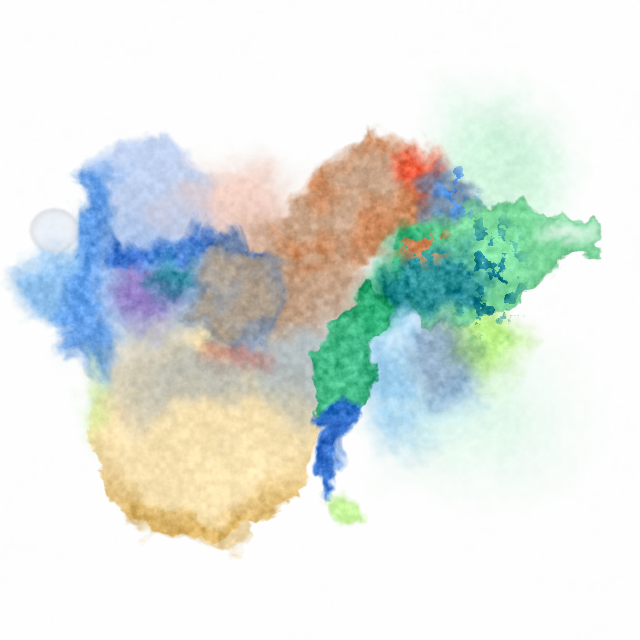
This background is drawn by a WebGL 2 fragment shader. Its source:

```glsl
#version 300 es
precision highp float;
uniform vec2 u_resolution;
out vec4 outColor;

const vec3 PAPER = vec3(0.992, 0.995, 0.992);
const vec3 LILAC = vec3(0.71, 0.79, 0.93);
const vec3 SKY = vec3(0.64, 0.83, 0.95);
const vec3 BLUE = vec3(0.32, 0.57, 0.88);
const vec3 COBALT = vec3(0.13, 0.38, 0.77);
const vec3 PURPLE = vec3(0.51, 0.39, 0.69);
const vec3 PEACH = vec3(0.94, 0.79, 0.73);
const vec3 CREAM = vec3(0.98, 0.89, 0.69);
const vec3 OCHRE = vec3(0.84, 0.68, 0.37);
const vec3 TAUPE = vec3(0.69, 0.63, 0.56);
const vec3 SLATE = vec3(0.40, 0.50, 0.64);
const vec3 RUST = vec3(0.82, 0.53, 0.34);
const vec3 RED = vec3(0.94, 0.34, 0.22);
const vec3 MINT = vec3(0.75, 0.95, 0.82);
const vec3 GREEN = vec3(0.45, 0.85, 0.59);
const vec3 EMERALD = vec3(0.18, 0.70, 0.47);
const vec3 TEAL = vec3(0.08, 0.48, 0.55);
const vec3 LIME = vec3(0.66, 0.90, 0.42);

float hash(vec2 p) {
  p = fract(p * vec2(0.1031, 0.1137));
  p += dot(p, p.yx + 33.33);
  return fract((p.x + p.y) * p.x * 37.0);
}

float noise(vec2 p) {
  vec2 i = floor(p), f = fract(p);
  f = f * f * (3.0 - 2.0 * f);
  vec2 e = vec2(0, 1);
  return mix(mix(hash(i), hash(i + e.yx), f.x), mix(hash(i + e), hash(i + e.yy), f.x), f.y);
}

float fbm(vec2 p) {
  float sum = 0.0, gain = 0.5;
  for (int i = 0; i < 5; i++) {
    sum += gain * noise(p);
    p = mat2(1.6, 1.2, -1.2, 1.6) * p + 17.0;
    gain *= 0.5;
  }
  return sum;
}

vec2 warp(vec2 p, float scale, float amount) {
  return p + amount * (vec2(fbm(p * scale + 40.0), fbm(p * scale + 90.0)) - 0.48);
}

// Approximate distance to an ellipse
float blot(vec2 p, vec2 center, vec2 radii) {
  return (length((p - center) / radii) - 1.0) * min(radii.x, radii.y);
}

// Distance to a tapered stroke
float stroke(vec2 p, vec2 a, vec2 b, float ra, float rb) {
  vec2 d = b - a;
  float t = clamp(dot(p - a, d) / dot(d, d), 0.0, 1.0);
  return length(p - a - d * t) - mix(ra, rb, t);
}

vec3 wash(vec3 base, vec3 pigment, float d, float soft, float amount) {
  return mix(base, pigment, amount * (1.0 - smoothstep(-soft, soft, d)));
}

// Crisp wash whose pigment gathers at the drying edge
vec3 pool(vec3 base, vec3 pigment, float d, float amount) {
  return wash(base, pigment * (1.0 - 0.14 * exp(-abs(d) * 180.0)), d, 0.004, amount);
}

void main() {
  vec2 uv = gl_FragCoord.xy / u_resolution;
  vec2 p = warp(warp(uv, 9.0, 0.09), 32.0, 0.05);
  float grain = fbm(uv * 110.0), cloud = fbm(uv * 15.0 + 5.0);
  float mottle = smoothstep(0.35, 0.65, cloud);
  vec3 c = PAPER;

  // Outer glows
  c = wash(c, MINT, blot(p, vec2(0.77, 0.73), vec2(0.09, 0.10)), 0.07, 0.7);
  c = wash(c, MINT, blot(p, vec2(0.75, 0.35), vec2(0.12, 0.09)), 0.08, 0.4);
  c = wash(c, SKY, blot(p, vec2(0.64, 0.43), vec2(0.10, 0.12)), 0.04, 1.0 - 0.5 * mottle);
  c = wash(c, LIME, blot(p, vec2(0.77, 0.47), vec2(0.05, 0.06)), 0.03, 0.85);

  // Blue and peach washes
  c = wash(c, LILAC, blot(p, vec2(0.235, 0.67), vec2(0.11, 0.10)), 0.015, 0.85);
  c = wash(c, PEACH, blot(p, vec2(0.38, 0.67), vec2(0.09, 0.08)), 0.045, 0.85);
  c = wash(c, mix(SKY, BLUE, 0.4), blot(p, vec2(0.10, 0.56), vec2(0.07, 0.06)), 0.018, 0.9);
  c = wash(c, BLUE, stroke(p, vec2(0.155, 0.69), vec2(0.14, 0.46), 0.028, 0.045), 0.02, 0.9);
  c = pool(c, mix(PAPER, LILAC, 0.25), blot(uv, vec2(0.085, 0.64), vec2(0.038, 0.034)), 0.8);
  c = wash(c, mix(LILAC, BLUE, 0.3), blot(p, vec2(0.235, 0.55), vec2(0.07, 0.09)), 0.02, 0.85);

  // Cream body, soft above and ochre below
  float body = blot(p, vec2(0.318, 0.335), vec2(0.178, 0.17));
  c = wash(c, CREAM, body, mix(0.004, 0.05, smoothstep(0.32, 0.46, uv.y)), 0.95);
  float margin = smoothstep(0.35, 0.16, p.y) * smoothstep(-0.065, -0.005, body);
  c = wash(c, OCHRE, body, 0.004, margin * 0.8);
  c = wash(c, OCHRE, stroke(p, vec2(0.22, 0.21), vec2(0.36, 0.16), 0.025, 0.022), 0.008, 0.6);
  c = wash(c, LIME, blot(p, vec2(0.15, 0.37), vec2(0.025, 0.05)), 0.02, 0.35);
  c = wash(c, SLATE, blot(p, vec2(0.34, 0.42), vec2(0.16, 0.06)), 0.05, 0.45 * mottle);

  // Muted middle and ring
  c = wash(c, mix(TAUPE, SKY, 0.4), blot(p, vec2(0.47, 0.45), vec2(0.08, 0.10)), 0.05, 0.85);
  c = wash(c, mix(TAUPE, RUST, 0.4), blot(p, vec2(0.46, 0.57), vec2(0.09, 0.09)), 0.04, 0.9);
  c = wash(c, PURPLE, blot(p, vec2(0.235, 0.55), vec2(0.035, 0.05)), 0.025, 0.8);
  c = wash(c, COBALT, stroke(p, vec2(0.20, 0.605), vec2(0.40, 0.615), 0.018, 0.008), 0.012, 0.8);
  c = wash(c, TEAL, blot(p, vec2(0.275, 0.57), vec2(0.025, 0.035)), 0.02, 0.8);
  c = wash(c, mix(RED, SLATE, 0.4), blot(p, vec2(0.37, 0.43), vec2(0.06, 0.025)), 0.015, 0.55);
  float ring = blot(p, vec2(0.367, 0.53), vec2(0.076, 0.086));
  c = wash(c, mix(TAUPE, SLATE, 0.6 * mottle), ring, 0.01, 0.9);
  c = wash(c, SLATE, abs(ring) - 0.008, 0.014, 0.3 + 0.5 * cloud);

  // Green wing and its pale tip
  c = pool(c, GREEN, stroke(p, vec2(0.71, 0.58), vec2(0.90, 0.635), 0.092, 0.045), 0.9);
  c = wash(c, PAPER, blot(p, vec2(0.895, 0.645), vec2(0.04, 0.02)), 0.02, 0.7);

  // Orange bloom
  float bloom = stroke(p, vec2(0.50, 0.63), vec2(0.59, 0.70), 0.065, 0.085);
  c = wash(c, mix(RUST, TAUPE, 0.6 * mottle), bloom, 0.013, 0.9);
  c = wash(c, RED, blot(p, vec2(0.65, 0.74), vec2(0.04, 0.04)), 0.02, 0.9);
  c = wash(c, SLATE, blot(p, vec2(0.69, 0.69), vec2(0.04, 0.045)), 0.02, 0.8);

  // Emerald sweep, teal core and cobalt tip
  c = wash(c, EMERALD, stroke(p, vec2(0.65, 0.60), vec2(0.59, 0.52), 0.04, 0.04), 0.025, 0.75);
  c = wash(c, TEAL, stroke(p, vec2(0.65, 0.55), vec2(0.74, 0.57), 0.045, 0.035), 0.02, 0.85);
  c = wash(c, SLATE, blot(p, vec2(0.71, 0.45), vec2(0.04, 0.06)), 0.03, 0.6);
  c = pool(c, EMERALD, stroke(p, vec2(0.58, 0.51), vec2(0.525, 0.36), 0.042, 0.032), 0.88);
  c = wash(c, COBALT, stroke(p, vec2(0.523, 0.33), vec2(0.512, 0.235), 0.03, 0.006), 0.008, 0.9);
  c = wash(c, LIME, blot(p, vec2(0.547, 0.222), vec2(0.03, 0.023)), 0.01, 0.7);

  // Splatter
  float fleck = smoothstep(0.54, 0.58, fbm(uv * 60.0 + 8.0));
  c = wash(c, TEAL, blot(uv, vec2(0.76, 0.57), vec2(0.05, 0.08)), 0.03, fleck);
  c = wash(c, BLUE, blot(uv, vec2(0.71, 0.70), vec2(0.03, 0.04)), 0.02, fleck);
  c = wash(c, RUST, blot(uv, vec2(0.66, 0.62), vec2(0.04, 0.03)), 0.02, fleck);

  // Granulation grows with pigment strength
  float density = 1.0 - min(c.r, min(c.g, c.b));
  c += density * (0.5 * grain + 0.35 * cloud - 0.41);
  outColor = vec4(c, 1);
}
```
